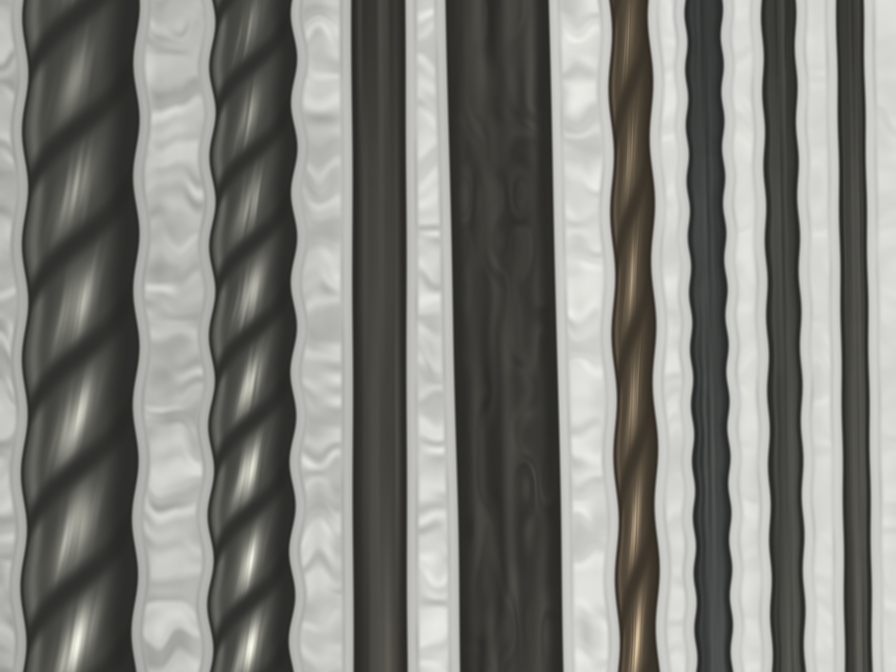
Reproduce this texture procedurally as a Shadertoy shader.

```glsl
#define BARS 8
#define TAU 6.28319
#define EDGE_SOFT 0.0022
#define RIM_TONE 0.16
#define BODY_TONE 0.245
#define GROUND_LEFT 0.68
#define GROUND_RIGHT 0.82
#define RIPPLE_ROWS 62.0
#define RIPPLE_DEPTH 0.22

// Top centre, lean towards the bottom, half width, turns per height
const vec4 SHAPE[BARS] = vec4[BARS](
    vec4(0.091, -0.002, 0.0620, 5.9), vec4(0.283, -0.003, 0.0455, 7.5),
    vec4(0.422, 0.003, 0.0300, 3.0), vec4(0.555, 0.017, 0.0575, 2.0),
    vec4(0.703, 0.010, 0.0225, 5.5), vec4(0.785, 0.012, 0.0200, 12.0),
    vec4(0.869, 0.012, 0.0185, 9.0), vec4(0.949, 0.009, 0.0152, 7.0));

// Edge wave, twist relief, warmth, swirl
const vec4 LOOK[BARS] = vec4[BARS](
    vec4(0.0035, 1.0, 0.0, 0.3), vec4(0.0035, 1.0, 0.0, 0.3),
    vec4(0.0003, 0.0, 0.3, 0.1), vec4(0.0003, 0.0, 0.2, 1.0),
    vec4(0.0025, 0.6, 1.8, 0.2), vec4(0.0015, 0.0, -0.5, 0.3),
    vec4(0.0012, 0.0, 0.0, 0.2), vec4(0.0004, 0.0, 0.1, 0.2));

float hash(vec2 p) {
    p = fract(p * vec2(0.1031, 0.1137));
    p += dot(p, p.yx + 33.33);
    return fract((p.x + p.y) * p.x * 17.3);
}

float noise(vec2 p) {
    vec2 i = floor(p), f = fract(p);
    f = f * f * (3.0 - 2.0 * f);
    return mix(mix(hash(i), hash(i + vec2(1, 0)), f.x),
               mix(hash(i + vec2(0, 1)), hash(i + vec2(1, 1)), f.x), f.y);
}

// Helix phase: s runs from -1 to 1 across a bar
float helix(float s, float y, float turns) {
    return y * turns - s * (0.4 + 0.15 * s * s) + 0.2;
}

// Rope strand with dark grooves and streaked highlights
float twistTone(float s, float y, float turns, float seed) {
    float phase = helix(s, y, turns);
    float f = fract(phase);
    float groove = smoothstep(0.02, 0.20, min(f, 1.0 - f));
    float vary = hash(vec2(floor(phase), seed) + 7.0);
    float along = f - 0.48 - 0.25 * s;
    float gleam = exp(-9.0 * (s + 0.08) * (s + 0.08) - 14.0 * along * along);
    float streak = noise(vec2(s * 11.0 - f * 4.0 + seed, phase * 1.5));
    float lit = mix(0.68, 0.25, y) * (0.8 + 0.4 * vary);
    float tone = 0.19 + groove * (0.07 + gleam * lit * (0.45 + 0.9 * streak));
    tone += 0.13 * exp(-90.0 * (s + 0.8) * (s + 0.8)) * groove;
    return mix(tone, 0.15, 0.75 * smoothstep(0.35, 0.8, s));
}

// Drawn bar with lengthwise streaks and swirling wear
float plainTone(float s, float y, float swirl, float width, float seed) {
    float streak = noise(vec2(s * 5.0 + seed * 9.0, y * 3.0)) - 0.5;
    vec2 q = vec2(s * width * 45.0, y * 14.0) + seed;
    float bend = noise(q) * 3.0;
    float wear = noise(vec2(q.x * 2.0 + bend, q.y + bend * 1.5)) - 0.5;
    float tone = BODY_TONE + 0.10 * streak + 0.07 * swirl * wear;
    tone += (1.0 - swirl) * 0.10 * (1.0 - y) * smoothstep(0.7, 0.1, abs(s - 0.15));
    return mix(tone, RIM_TONE, 0.8 * smoothstep(0.6, 0.9, abs(s)));
}

// Pale ground, rippled along the middle of each gap
vec3 groundColour(vec2 uv, float gap) {
    float bend = noise(uv * vec2(45.0, 22.0));
    float ripple = noise(vec2(uv.x * 24.0 + bend, uv.y * RIPPLE_ROWS + bend * 2.5));
    float middle = smoothstep(0.010, 0.017, gap);
    float tone = mix(GROUND_LEFT, GROUND_RIGHT, smoothstep(0.0, 0.8, uv.x));
    float depth = RIPPLE_DEPTH * mix(1.0, 0.3, smoothstep(0.55, 0.85, uv.x));
    tone += middle * (0.035 + depth * (ripple - 0.5));
    tone -= 0.05 * exp(-pow((gap - 0.011) / 0.0025, 2.0)) * (0.4 + bend);
    tone -= 0.08 * exp(-gap / 0.003);
    tone += 0.03 * (noise(uv * vec2(90.0, 5.0)) - 0.5);
    return tone * vec3(1.0, 1.0, 0.98);
}

void mainImage(out vec4 fragColor, in vec2 fragCoord) {
    vec2 uv = fragCoord / iResolution.xy;
    float soft = max(EDGE_SOFT, 1.0 / iResolution.x);
    float nearest = 1.0;
    vec3 metal = vec3(RIM_TONE);

    for (int i = 0; i < BARS; i++) {
        vec4 shape = SHAPE[i], look = LOOK[i];
        float seed = float(i) * 3.7;
        float sway = 0.002 * (noise(vec2(uv.y * 4.0, seed)) - 0.5);
        float x = uv.x - shape.x - shape.y * (1.0 - uv.y) - sway;
        float edgePhase = helix(x < 0.0 ? -1.0 : 1.0, uv.y, shape.w);
        float halfWidth = shape.z - look.x * cos(TAU * edgePhase);
        float d = abs(x) - halfWidth;
        if (d < nearest) {
            nearest = d;
            float s = clamp(x / halfWidth, -1.0, 1.0);
            float tone = look.y > 0.0
                ? mix(BODY_TONE, twistTone(s, uv.y, shape.w, seed), look.y)
                : plainTone(s, uv.y, look.w, shape.z, seed);
            tone = mix(tone, RIM_TONE, smoothstep(-0.006, 0.0, d));
            metal = tone * (vec3(1.0, 1.0, 0.94) + look.z * vec3(0.07, 0.0, -0.07));
        }
    }

    vec3 ground = groundColour(uv, max(nearest, 0.0));
    fragColor = vec4(mix(metal, ground, smoothstep(-soft, soft, nearest)), 1.0);
}
```
